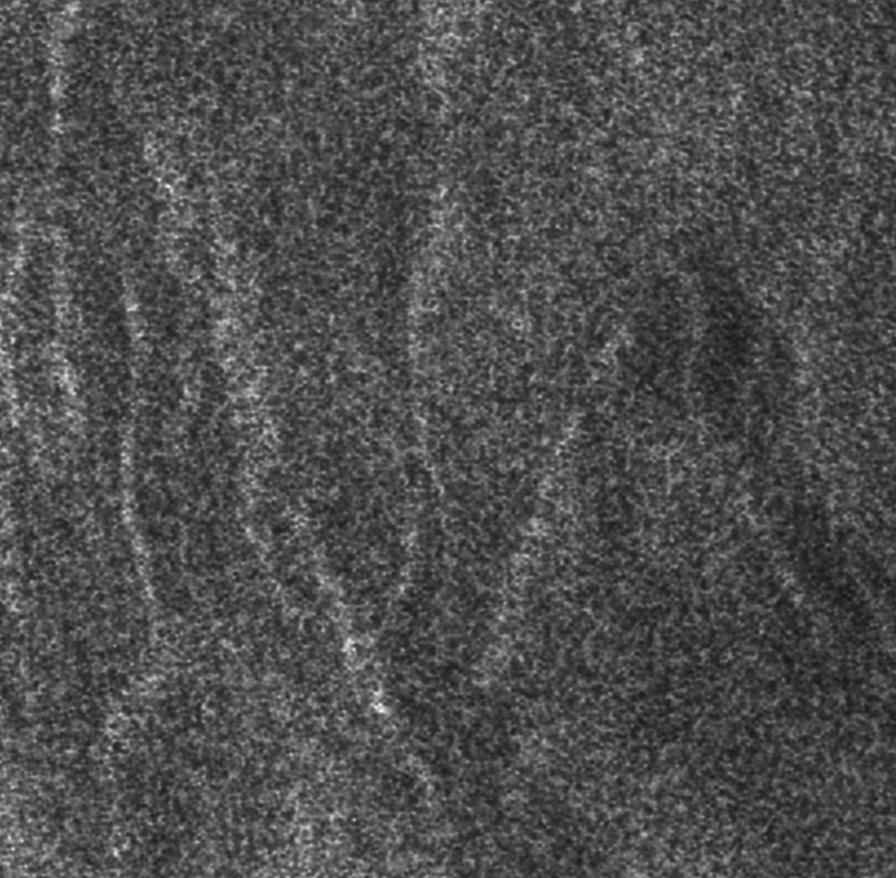
This texture is drawn by a WebGL 2 fragment shader. Its source:

```glsl
#version 300 es
precision highp float;
// Grainy grey terrain: bright branching strands over mottled ground that
// darkens to the right. Strands are meandering lines from a loop, the relief
// comes from stretched noise, and fine speckle multiplies the whole.

#define BASE 0.315
#define MOTTLE 0.20
#define RELIEF 0.13
#define VEIN_GAIN 0.10
#define STRAND_GAIN 0.21
#define STRAND_WIDTH 0.015
#define STRANDS 18
#define GRAIN 225.0
#define SPECKLE 0.25

uniform vec2 u_resolution;
out vec4 fragColor;

float hash(vec2 p) {
    return fract(sin(dot(p, vec2(127.1, 311.7))) * 43758.5453);
}

float noise(vec2 p) {
    vec2 cell = floor(p);
    vec2 f = fract(p);
    f = f * f * (3.0 - 2.0 * f);
    float low = mix(hash(cell), hash(cell + vec2(1, 0)), f.x);
    float high = mix(hash(cell + vec2(0, 1)), hash(cell + vec2(1, 1)), f.x);
    return mix(low, high, f.y);
}

// Layered noise, centred on zero
float fbm(vec2 p) {
    float sum = 0.0;
    float amp = 0.5;
    for (int i = 0; i < 4; i++) {
        sum += amp * (noise(p) - 0.5);
        p = mat2(0.8, 0.6, -0.6, 0.8) * p * 2.03 + 17.3;
        amp *= 0.5;
    }
    return sum;
}

// Tall cells that form the slopes
float slopes(vec2 p) {
    return noise(p * vec2(9.0, 3.2) + 4.7) - 0.5
         + 0.45 * (noise(p * vec2(21.0, 8.0) + 31.0) - 0.5);
}

// Horizontal drift of a strand per unit of height
float leanAt(vec2 c) {
    float bump = (c.x - 0.63) / 0.13;
    float lean = -0.2 + 0.85 * exp(-bump * bump) - 0.45 * smoothstep(0.75, 0.95, c.x);
    return lean * (1.0 - 0.8 * smoothstep(0.4, 0.75, c.y));
}

float strands(vec2 p) {
    float sum = 0.0;
    for (int i = 0; i < STRANDS; i++) {
        float id = float(i);
        float size = hash(vec2(id, 2.3));
        vec2 c = vec2((id + 0.2 + 0.6 * hash(vec2(id, 5.1))) / float(STRANDS),
                      0.15 + 0.65 * hash(vec2(id, 8.7)));
        float reach = mix(0.14, 0.34, hash(vec2(id, 3.9))) * mix(1.1, 0.6, c.x);
        float y = p.y - c.y;
        float bend = 0.09 * (noise(vec2(p.y * 5.0, id * 7.3)) - 0.5)
                   + 0.025 * (noise(vec2(p.y * 17.0, id * 3.7)) - 0.5);
        float d = p.x - c.x - leanAt(c) * y - bend;
        // Crisp on the left, fading to the right
        float w = STRAND_WIDTH * (0.35 + size) * (d > 0.0 ? 1.3 : 0.65);
        float along = 1.0 - smoothstep(0.45, 1.0, abs(y) / reach);
        float patches = smoothstep(0.15, 0.75, noise(vec2(id * 9.1, p.y * 11.0)));
        float gain = mix(1.15, 0.5, c.x) * (0.45 + 0.55 * patches);
        sum += exp(-d * d / (w * w)) * along * gain;
    }
    return sum / (1.0 + 0.35 * sum);
}

// Three turned grain layers, near unit deviation
float speckle(vec2 p) {
    vec2 q = mat2(0.86, 0.51, -0.51, 0.86) * p;
    vec2 r = mat2(0.42, 0.91, -0.91, 0.42) * p;
    float a = noise(p * GRAIN * vec2(0.9, 1.1)) - 0.5;
    float b = noise(q * GRAIN + 61.0) - 0.5;
    float c = noise(r * GRAIN * 0.62 + 23.0) - 0.5;
    return (a + b + 0.7 * c) * 3.0;
}

void main() {
    vec2 p = gl_FragCoord.xy / u_resolution.x;
    vec2 warp = vec2(fbm(p * 5.0 + 3.1), fbm(p * 5.0 + 47.2));
    vec2 q = p + 0.09 * warp;
    q.x -= leanAt(p) * 0.25 * (p.y - 0.45);

    // Broad ground tone with dark right side and lower hollow
    float tone = BASE + MOTTLE * fbm(p * vec2(5.0, 3.5) + 11.0);
    tone -= 0.085 * smoothstep(0.55, 1.0, p.x + 0.2 * warp.x);
    vec2 hollow = (p + 0.15 * warp - vec2(0.62, 0.2)) / vec2(0.25, 0.2);
    tone -= 0.06 * exp(-dot(hollow, hollow));
    tone += 0.025 * smoothstep(0.55, 0.95, p.y);

    // Lit slopes and thin broken veins
    float here = slopes(q);
    tone += RELIEF * (slopes(q + vec2(0.022, 0.004)) - here);
    float ridge = exp(-here * here / 0.008);
    float broken = smoothstep(0.4, 0.75, noise(p * vec2(7.0, 5.0) + 71.0));
    tone += VEIN_GAIN * ridge * broken * mix(1.1, 0.6, p.x);
    tone += STRAND_GAIN * strands(p + 0.03 * warp);

    // Multiplicative grain
    float grey = max(tone, 0.17) * exp(SPECKLE * speckle(p) - 0.03);
    fragColor = vec4(vec3(clamp(grey, 0.0, 1.0)), 1.0);
}
```
